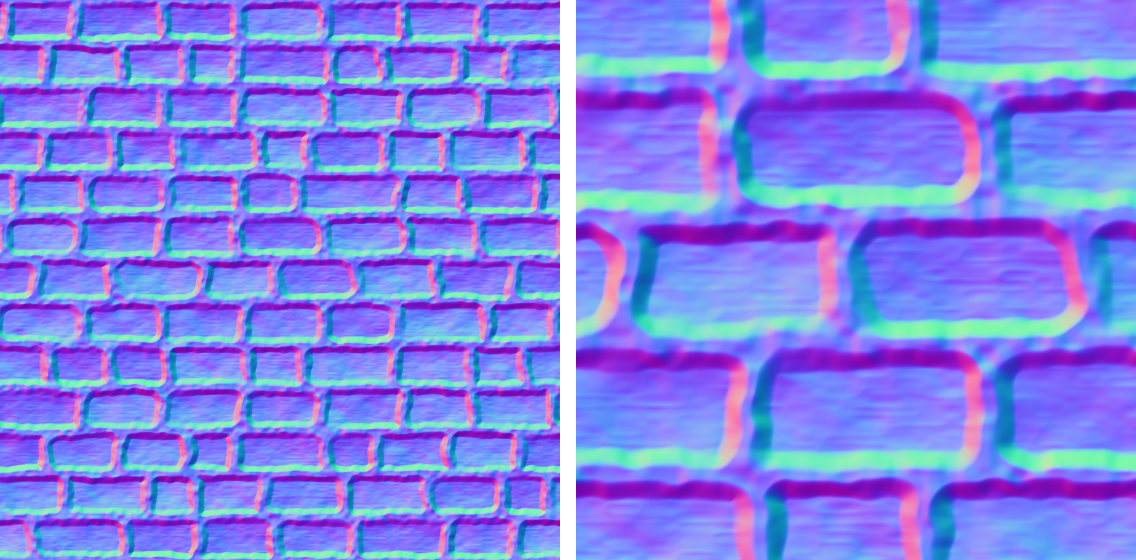
Left, the full canvas; right, a detail of the centre.
A WebGL 2 fragment shader for this texture map:

```glsl
#version 300 es
precision highp float;
// Tangent-space normal map of a worn brick wall: 13 courses of 7 or 8 bricks.
// A height field of domed, rounded boxes plus periodic noise is differenced
// to get slopes, which are then encoded as colour (green points down).

uniform vec2 u_resolution;
out vec4 fragColor;

const float COURSES = 13.0;
const float HALF_GAP = 0.0032;
const float BEVEL = 0.0125;
const float BRICK_HEIGHT = 0.021;
const float SAMPLE_STEP = 0.0012;

float hash(vec2 p) {
    vec3 q = fract(vec3(p.xyx) * vec3(0.1031, 0.1030, 0.0973));
    q += dot(q, q.yzx + 33.33);
    return fract((q.x + q.y) * q.z);
}

// Value noise in -0.5..0.5 that wraps after the given number of cells.
float noise(vec2 uv, vec2 cells, float seed) {
    vec2 p = uv * cells;
    vec2 i = floor(p);
    vec2 f = p - i;
    f = f * f * f * (f * (f * 6.0 - 15.0) + 10.0);
    vec2 lo = mod(i, cells) + seed;
    vec2 hi = mod(i + 1.0, cells) + seed;
    float bottom = mix(hash(lo), hash(vec2(hi.x, lo.y)), f.x);
    float top = mix(hash(vec2(lo.x, hi.y)), hash(hi), f.x);
    return mix(bottom, top, f.y) - 0.5;
}

float roundedBox(vec2 p, vec2 halfSize, float radius) {
    vec2 q = abs(p) - halfSize + radius;
    return length(max(q, 0.0)) + min(max(q.x, q.y), 0.0) - radius;
}

// Position of a vertical joint, in brick units along its course.
float joint(float index, float course, float count) {
    float jitter = count > 7.5 ? 0.52 : 0.2;
    return index + jitter * (hash(vec2(mod(index, count) + 3.0, course + 17.0)) - 0.5);
}

// Some courses hold an extra, shorter brick.
float bricksInCourse(float course) {
    float k = mod(course, 7.0);
    return 7.0 + step(abs(k - 3.5), 0.6) + step(abs(k - 1.0), 0.1);
}

float brickHeight(vec2 uv) {
    // Uneven edges
    vec2 p = uv + 0.009 * vec2(noise(uv, vec2(19.0, 31.0), 5.0),
                               0.6 * noise(uv, vec2(17.0, 23.0), 71.0));
    p += 0.0032 * vec2(noise(uv, vec2(83.0), 11.0), noise(uv, vec2(79.0), 37.0));

    // Course, counted from the top, and its running-bond shift
    float row = floor(p.y * COURSES);
    float course = mod(COURSES - 1.0 - row, COURSES);
    float count = bricksInCourse(course);
    float shift = 0.5 * mod(course + step(3.5, course), 2.0);

    // Brick between two jittered joints
    float x = p.x * count - shift;
    float index = floor(x);
    if (x < joint(index, course, count)) index -= 1.0;
    else if (x > joint(index + 1.0, course, count)) index += 1.0;
    float left = joint(index, course, count);
    float right = joint(index + 1.0, course, count);
    vec2 id = vec2(mod(index, count), course);

    vec2 local = vec2((x - 0.5 * (left + right)) / count,
                      p.y - (row + 0.5) / COURSES);
    vec2 inset = HALF_GAP * (0.55 + 0.8 * vec2(hash(id + 41.0), hash(id + 59.0)));
    vec2 halfSize = vec2(0.5 * (right - left) / count, 0.5 / COURSES) - inset;
    float radius = mix(0.009, 0.023, hash(id + 83.0));
    float dist = roundedBox(local, halfSize, radius);
    float mask = smoothstep(0.0, BEVEL, -dist);

    // Domed face with its own tilt
    vec2 tilt = vec2(0.16, 0.46) * (vec2(hash(id + 7.0), hash(id + 23.0)) - 0.5);
    float face = BRICK_HEIGHT + dot(local, tilt);
    face -= 1.0 * local.x * local.x + 5.2 * local.y * local.y;

    // Broad dents, chips and thin horizontal ledges
    face += 0.0065 * noise(uv, vec2(27.0, 33.0), 101.0);
    face += 0.0016 * noise(uv, vec2(61.0, 89.0), 131.0);
    face += 0.0011 * abs(noise(uv, vec2(47.0, 173.0), 151.0));
    face += 0.0005 * noise(uv, vec2(113.0, 211.0), 173.0);

    // Rough mortar
    float mortar = 0.0042 * noise(uv, vec2(97.0), 191.0)
                 + 0.0060 * noise(uv, vec2(43.0), 211.0);
    return mix(mortar, face, mask);
}

vec3 surfaceNormal(vec2 uv) {
    vec2 e = vec2(SAMPLE_STEP, 0.0);
    vec2 slope = vec2(brickHeight(uv + e.xy) - brickHeight(uv - e.xy),
                      brickHeight(uv + e.yx) - brickHeight(uv - e.yx));
    return normalize(vec3(-slope / (2.0 * SAMPLE_STEP), 1.0));
}

void main() {
    vec2 uv = gl_FragCoord.xy / u_resolution;
    vec3 n = surfaceNormal(uv);
    vec3 encoded = 0.5 + 0.5 * vec3(n.x, -n.y, n.z);
    fragColor = vec4(encoded, 1.0);
}
```
